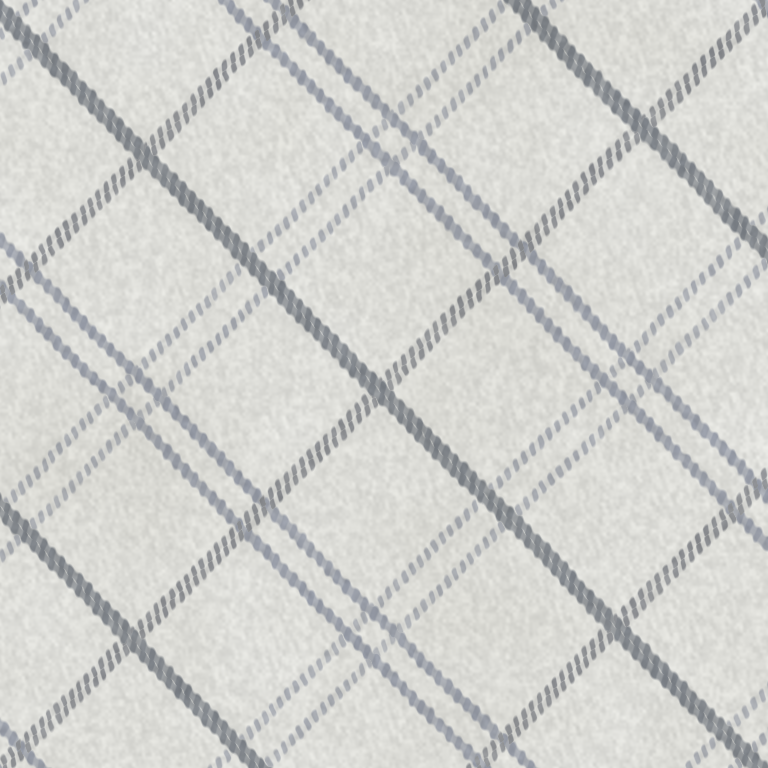
Give the GLSL for this texture, as a Shadertoy shader.

```glsl
const vec2 PERIOD = vec2(0.665, 0.616);    // repeat of warp and weft, across the diagonals
const vec2 ORIGIN = vec2(-0.013, 1.0026);  // position of one dark warp and one dark weft line
const vec2 BEATS = vec2(32.0, 26.0);       // stitches per repeat
const float FAN = 0.04;                    // slight widening of the warp spacing
const float PAIR_GAP = 0.031;              // half the distance between paired lines
const float ROW_GAP = 0.0073;              // half the distance between rows of a dark line
const float TILT = 0.2;                    // slant of the stitches
const float FUZZ = 0.0022;                 // softness of yarn edges
const float WANDER = 0.0035;               // irregularity of the yarns
const float GRAIN = 0.13;                  // contrast of the cloth surface
const float TAU = 6.2832;

const vec3 CREAM = vec3(0.862, 0.862, 0.842);
const vec3 SLATE = vec3(0.465, 0.485, 0.510);
const vec3 BLUE_GREY = vec3(0.565, 0.585, 0.630);
const vec3 WEFT_GREY = vec3(0.490, 0.500, 0.520);
const vec3 WEFT_PALE = vec3(0.620, 0.635, 0.665);

float hash(vec2 p) {
    vec3 q = fract(vec3(p.xyx) * 0.1031);
    q += dot(q, q.yzx + 33.33);
    return fract((q.x + q.y) * q.z);
}

float noise(vec2 p) {
    vec2 i = floor(p), f = fract(p);
    f = f * f * (3.0 - 2.0 * f);
    return mix(mix(hash(i), hash(i + vec2(1, 0)), f.x),
               mix(hash(i + vec2(0, 1)), hash(i + vec2(1, 1)), f.x), f.y);
}

// Signed offset from the nearest multiple of the period
float nearest(float x, float period) {
    return x - period * round(x / period);
}

// Row of slanted stitches; openness shows the ground between them
float stitches(float across, float along, float halfWidth, float openness) {
    float beat = 0.5 + 0.5 * cos(TAU * (along + TILT * across / halfWidth));
    float soft = FUZZ + 0.7 / iResolution.y;
    float edge = abs(across) - halfWidth * mix(0.72, 1.12, beat);
    float band = 1.0 - smoothstep(-soft, soft, edge);
    return band * mix(1.0, smoothstep(0.15, 0.75, beat), openness);
}

// Two rows, half a stitch apart
float doubleRow(float across, float along, float halfWidth, float openness) {
    return max(stitches(across - ROW_GAP, along, halfWidth, openness),
               stitches(across + ROW_GAP, along + 0.5, halfWidth, openness));
}

// Two separate lines
float pairedLines(float across, float along, float halfWidth, float openness) {
    return max(stitches(across - PAIR_GAP, along, halfWidth, openness),
               stitches(across + PAIR_GAP, along + 0.35, halfWidth, openness));
}

vec3 dye(vec3 cloth, vec3 colour, float amount) {
    return min(cloth, mix(CREAM, colour, amount));
}

void mainImage(out vec4 fragColor, in vec2 fragCoord) {
    vec2 p = fragCoord / iResolution.y;

    // Diagonal yarn coordinates: x crosses the warp, y crosses the weft
    vec2 yarn = vec2(p.x + p.y - 1.0, p.x - p.y + 1.0) - ORIGIN;
    yarn.x -= FAN * yarn.x * yarn.x;
    yarn += WANDER * (vec2(noise(p * 75.0), noise(p * 75.0 + 40.0)) - 0.5);
    yarn += 2.0 * WANDER * (vec2(noise(p * 9.0 + 7.0), noise(p * 9.0 + 60.0)) - 0.5);

    vec2 along = yarn / PERIOD * BEATS;
    vec2 dark = vec2(nearest(yarn.x, PERIOD.x), nearest(yarn.y, PERIOD.y));
    vec2 pale = vec2(nearest(yarn.x - 0.5 * PERIOD.x, PERIOD.x),
                     nearest(yarn.y - 0.5 * PERIOD.y, PERIOD.y));

    // Uneven wear of the dye
    float wear = 0.84 + 0.16 * noise(p * 60.0 + 15.0);
    float weftWear = wear * (0.8 + 0.2 * noise(p * 14.0 + 90.0));

    vec3 cloth = CREAM;
    cloth = dye(cloth, WEFT_PALE, weftWear * pairedLines(pale.y, along.x, 0.0090, 0.85));
    cloth = dye(cloth, WEFT_GREY, weftWear * doubleRow(dark.y, along.x, 0.0078, 0.85));
    cloth = dye(cloth, BLUE_GREY, wear * pairedLines(pale.x, along.y, 0.0105, 0.25));
    cloth = dye(cloth, SLATE, wear * doubleRow(dark.x, along.y, 0.0092, 0.25));

    // Nubby yarn surface and broad, warm shading
    vec2 fibre = vec2(p.x + 0.35 * p.y, p.y - 0.35 * p.x);
    float nub = 0.6 * noise(fibre * vec2(170.0, 105.0)) + 0.4 * noise(p * 230.0 + 31.0);
    float shade = 0.6 * noise(p * 5.0 + 3.0) + 0.4 * noise(p * 16.0 + 70.0);
    cloth *= 1.0 + GRAIN * (nub - 0.5);
    cloth *= 1.0 + vec3(0.045, 0.048, 0.060) * (shade - 0.5);

    fragColor = vec4(clamp(cloth, 0.0, 1.0), 1.0);
}
```
